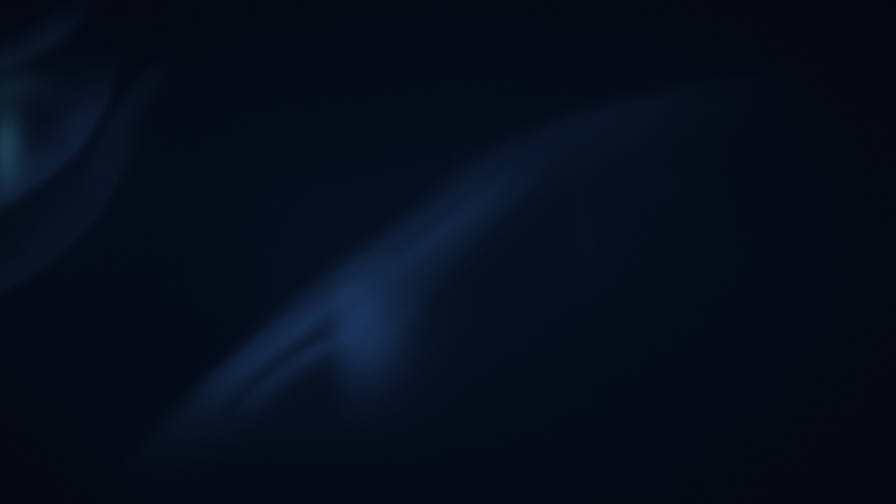
Reproduce this background procedurally as a Shadertoy shader.

```glsl
#define NIGHT vec3(0.010, 0.024, 0.058)
#define DEEP_BLUE vec3(0.019, 0.055, 0.112)
#define SMOKE_BLUE vec3(0.115, 0.205, 0.340)
#define SMOKE_TEAL vec3(0.110, 0.240, 0.270)
#define CURVE_STEPS 16
#define RAY_COUNT 6
#define WARP 0.016
#define GRAIN 0.004

float hash(vec2 p) {
    vec3 q = fract(vec3(p.xyx) * 0.1031);
    q += dot(q, q.yzx + 33.33);
    return fract((q.x + q.y) * q.z);
}

float noise(vec2 p) {
    vec2 cell = floor(p), f = fract(p);
    f = f * f * (3.0 - 2.0 * f);
    return mix(mix(hash(cell), hash(cell + vec2(1, 0)), f.x),
               mix(hash(cell + vec2(0, 1)), hash(cell + vec2(1, 1)), f.x), f.y);
}

float fbm(vec2 p) {
    float sum = 0.0, gain = 0.5;
    for (int i = 0; i < 4; i++) {
        sum += gain * noise(p);
        p = mat2(1.6, 1.2, -1.2, 1.6) * p + 7.3;
        gain *= 0.5;
    }
    return sum;
}

// Soft elliptical glow
float glow(vec2 p, vec2 center, vec2 size) {
    vec2 d = (p - center) / size;
    return exp(-dot(d, d));
}

vec2 bezier(vec2 a, vec2 b, vec2 c, float t) {
    return mix(mix(a, b, t), mix(b, c, t), t);
}

// Curved filament with separate falloff widths on its left and right sides
float strand(vec2 p, vec2 a, vec2 b, vec2 c, float leftWidth, float rightWidth) {
    float nearest = 1e3, along = 0.0, side = 1.0;
    vec2 start = a;
    for (int i = 1; i <= CURVE_STEPS; i++) {
        vec2 end = bezier(a, b, c, float(i) / float(CURVE_STEPS));
        vec2 edge = end - start, rel = p - start;
        float h = clamp(dot(rel, edge) / dot(edge, edge), 0.0, 1.0);
        float d = length(rel - edge * h);
        if (d < nearest) {
            nearest = d;
            along = (float(i - 1) + h) / float(CURVE_STEPS);
            side = edge.x * rel.y - edge.y * rel.x;
        }
        start = end;
    }
    float d = nearest / (side > 0.0 ? leftWidth : rightWidth);
    float taper = smoothstep(0.0, 0.35, along) * smoothstep(1.0, 0.6, along);
    return exp(-d * d) * taper;
}

// Diagonal veil with its fan of rays and bright core
float veil(vec2 p) {
    float streaks = noise(vec2(dot(p, vec2(-0.64, 0.77)) * 34.0, dot(p, vec2(0.77, 0.64)) * 3.0));
    float v = 0.30 * strand(p, vec2(0.20, 0.01), vec2(0.61, 0.45), vec2(1.12, 0.75), 0.022, 0.085);
    v += 0.13 * strand(p, vec2(0.78, 0.55), vec2(1.02, 0.78), vec2(1.64, 0.86), 0.025, 0.09);
    v += 0.20 * strand(p, vec2(0.36, 0.18), vec2(0.50, 0.31), vec2(0.74, 0.46), 0.020, 0.035);
    v += 0.24 * strand(p, vec2(0.46, 0.16), vec2(0.56, 0.31), vec2(0.74, 0.34), 0.012, 0.030);
    for (int i = 0; i < RAY_COUNT; i++) {
        float k = float(i) / float(RAY_COUNT - 1);
        vec2 foot = mix(vec2(0.52, 0.24), vec2(0.74, 0.22), k);
        vec2 bend = mix(vec2(0.72, 0.46), vec2(0.80, 0.47), k);
        vec2 tip = mix(vec2(1.04, 0.73), vec2(1.13, 0.70), k);
        v += 0.085 * strand(p, foot, bend, tip, 0.014, 0.030);
    }
    float coreEdge = smoothstep(0.635, 0.69, p.x);
    v *= 0.75 + 0.5 * streaks;
    v += 0.42 * glow(p, vec2(0.725, 0.33), vec2(0.075, 0.105)) * coreEdge;
    v += 0.12 * glow(p, vec2(0.74, 0.34), vec2(0.16, 0.14));
    return v;
}

// Curling smoke at the left border
float curl(vec2 p) {
    float s = 0.22 * strand(p, vec2(-0.20, 0.88), vec2(0.10, 0.82), vec2(0.20, 1.05), 0.035, 0.018);
    s += 0.25 * strand(p, vec2(-0.20, 0.53), vec2(0.24, 0.64), vec2(0.22, 0.94), 0.055, 0.014);
    s += 0.14 * strand(p, vec2(-0.25, 0.38), vec2(0.22, 0.38), vec2(0.30, 0.88), 0.065, 0.012);
    s += 0.10 * strand(p, vec2(0.16, 0.60), vec2(0.25, 0.84), vec2(0.36, 0.90), 0.020, 0.035);
    s += 0.09 * glow(p, vec2(0.07, 0.69), vec2(0.16, 0.20));
    return s * (0.6 + 0.8 * fbm(p * 9.0));
}

void mainImage(out vec4 fragColor, in vec2 fragCoord) {
    vec2 p = fragCoord / iResolution.y;
    float aspect = iResolution.x / iResolution.y;
    p.x *= 1.7778 / aspect;
    vec2 warped = p + WARP * (vec2(fbm(p * 5.0), fbm(p * 5.0 + 19.0)) - 0.47);

    // Night gradient, dim toward the borders
    float light = glow(p, vec2(0.82, 0.47), vec2(0.88, 0.56));
    vec3 color = mix(NIGHT, DEEP_BLUE, light * (0.75 + 0.4 * fbm(p * 3.0)));

    // Broad haze under the arch
    float haze = 0.035 * glow(p, vec2(1.15, 0.56), vec2(0.38, 0.20));
    haze += 0.035 * glow(warped, vec2(1.16, 0.53), vec2(0.030, 0.09));
    haze += 0.035 * glow(warped, vec2(1.31, 0.635), vec2(0.06, 0.03));
    haze += 0.05 * glow(warped, vec2(0.55, 0.16), vec2(0.25, 0.07));
    color += SMOKE_BLUE * (haze + veil(warped) + curl(warped));

    // Teal light within the curl
    color += SMOKE_TEAL * 0.75 * glow(warped, vec2(0.012, 0.71), vec2(0.035, 0.075));
    color += SMOKE_TEAL * 0.25 * glow(warped, vec2(0.02, 0.83), vec2(0.08, 0.035));

    color += GRAIN * (hash(floor(p * 288.0)) - 0.5);
    fragColor = vec4(max(color, 0.0), 1.0);
}
```
